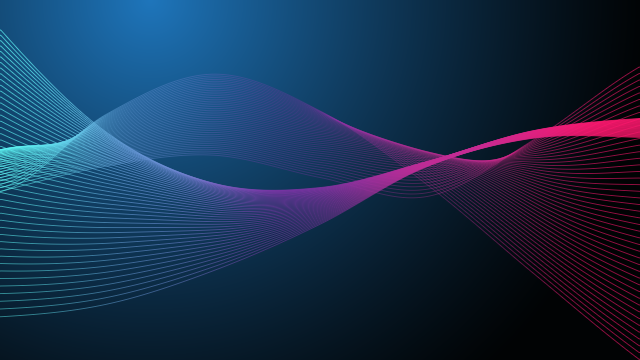
Give the GLSL for this background, as a Shadertoy shader.

```glsl
const float LINES = 45.0;

// Border heights at even steps across the canvas:
// ribbon top, ribbon bottom, veil first line, veil last line
const vec4 BORDERS[9] = vec4[9](
    vec4(1.294, 0.120, 0.560, 0.387),
    vec4(0.919, 0.120, 0.468, 0.468),
    vec4(0.632, 0.155, 0.683, 0.539),
    vec4(0.491, 0.248, 0.794, 0.569),
    vec4(0.479, 0.377, 0.692, 0.507),
    vec4(0.551, 0.537, 0.488, 0.454),
    vec4(0.637, 0.616, 0.241, 0.611),
    vec4(0.671, 0.618, 0.000, 0.815),
    vec4(0.676, 0.602, -0.204, 0.954));

// Smooth cubic through the border heights, x from 0 to 1
vec4 borders(float x) {
    float s = clamp(x, 0.0, 1.0) * 6.0;
    int i = min(int(s), 5);
    s -= float(i);
    vec4 a = BORDERS[i], b = BORDERS[i + 1], c = BORDERS[i + 2], d = BORDERS[i + 3];
    return b + 0.5 * s * (c - a + s * (2.0 * a - 5.0 * b + 4.0 * c - d
        + s * (3.0 * (b - c) + d - a)));
}

float bump(float x, float center, float width) {
    float d = (x - center) / width;
    return exp(-d * d);
}

// Heights of line t in the ribbon (x) and in the veil (y)
vec2 lineHeights(vec4 edge, float x, float t) {
    float gather = mix(t, t * t, bump(x, 0.3, 0.235));
    float arch = 0.109 * bump(x, 0.69, 0.18) + 0.116 * bump(x, 0.0, 0.105);
    return vec2(mix(edge.x, edge.y, gather),
                mix(edge.z, edge.w, t) + 4.0 * t * (1.0 - t) * arch);
}

vec3 lineColor(float x) {
    vec3 c = mix(vec3(0.36, 0.95, 0.95), vec3(0.42, 0.58, 0.85), smoothstep(0.0, 0.25, x));
    c = mix(c, vec3(0.50, 0.20, 0.66), smoothstep(0.22, 0.45, x));
    c = mix(c, vec3(0.76, 0.17, 0.58), smoothstep(0.45, 0.70, x));
    return mix(c, vec3(1.0, 0.09, 0.43), smoothstep(0.70, 0.97, x));
}

void mainImage(out vec4 fragColor, in vec2 fragCoord) {
    vec2 p = fragCoord / iResolution.y;
    float aspect = iResolution.x / iResolution.y;
    float x = p.x / aspect;
    float pixel = 1.0 / iResolution.y;

    // Blue glow from the top, fading to black
    float reach = distance(p, vec2(0.235 * aspect, 1.0));
    float glow = pow(max(1.0 - reach / 1.4, 0.0), 1.25);
    vec3 color = vec3(0.003, 0.010, 0.014) + vec3(0.115, 0.45, 0.72) * glow;

    // Two families of fine lines
    float stepX = 0.002;
    vec4 here = borders(x - stepX), next = borders(x + stepX);
    float halfWidth = 0.0012;
    float side = smoothstep(0.3, 0.95, abs(2.0 * x - 1.0));
    vec2 clear = vec2(1.0);
    for (float i = 0.0; i < LINES; i++) {
        float t = i / (LINES - 1.0);
        vec2 h0 = lineHeights(here, x - stepX, t);
        vec2 h1 = lineHeights(next, x + stepX, t);
        vec2 slope = (h1 - h0) / (2.0 * stepX * aspect);
        vec2 d = abs(p.y - 0.5 * (h0 + h1)) / sqrt(1.0 + slope * slope);
        vec2 cover = clamp((halfWidth + 0.5 * pixel - d) / pixel, 0.0, 1.0)
            * min(1.0, 2.0 * halfWidth / pixel);
        vec2 strength = vec2(mix(0.9, 0.6, t), 0.42 + 0.28 * side);
        clear *= 1.0 - cover * strength;
    }
    color = mix(color, lineColor(x), 1.0 - clear.x * clear.y);
    fragColor = vec4(color, 1.0);
}
```
